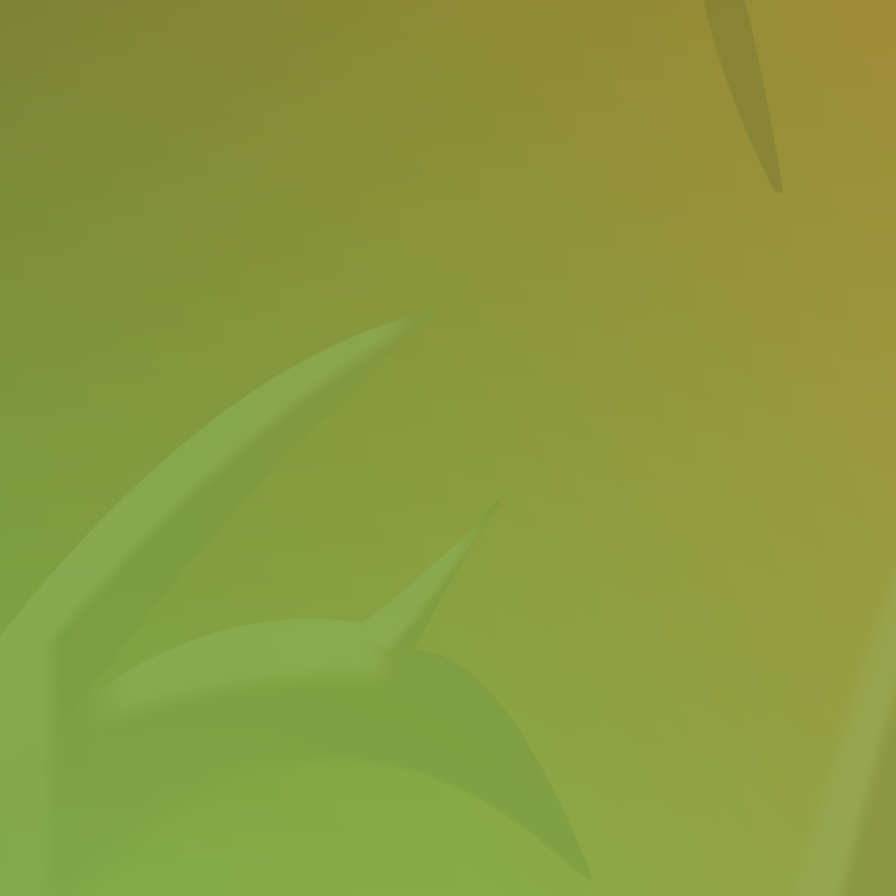
Write a Shadertoy shader that draws this background.

```glsl
// Soft green and amber gradient with faint curved leaf blades and thorns.

const vec3 LEAF_LIGHT = vec3(0.545, 0.685, 0.335);
const vec3 LEAF_SHADE = vec3(0.455, 0.595, 0.250);
const vec3 DRY_SHADE  = vec3(0.480, 0.490, 0.200);
const vec3 DRY_LIGHT  = vec3(0.590, 0.660, 0.330);
const float CRISP = 0.0018;

// Parabola through three points: height in x, slope in y.
vec2 parabola(float x, vec2 a, vec2 b, vec2 c) {
    float first = (b.y - a.y) / (b.x - a.x);
    float second = (c.y - b.y) / (c.x - b.x);
    float bend = (second - first) / (c.x - a.x);
    return vec2(a.y + first * (x - a.x) + bend * (x - a.x) * (x - b.x),
                first + bend * (2.0 * x - a.x - b.x));
}

// Coverage of the area below the parabola.
float under(vec2 p, vec2 a, vec2 b, vec2 c, float soft) {
    vec2 curve = parabola(p.x, a, b, c);
    float dist = (curve.x - p.y) / sqrt(1.0 + curve.y * curve.y);
    return smoothstep(-soft, soft, dist);
}

float before(float x, float edge, float soft) {
    return 1.0 - smoothstep(edge - soft, edge + soft, x);
}

vec3 threeStops(float t, vec3 a, vec3 b, vec3 c) {
    return mix(mix(a, b, clamp(t * 2.0, 0.0, 1.0)), c, clamp(t * 2.0 - 1.0, 0.0, 1.0));
}

vec3 backdrop(vec2 p) {
    vec3 low  = threeStops(p.x, vec3(0.50, 0.67, 0.29), vec3(0.53, 0.67, 0.28), vec3(0.585, 0.63, 0.27));
    vec3 mid  = threeStops(p.x, vec3(0.49, 0.60, 0.24), vec3(0.54, 0.61, 0.245), vec3(0.61, 0.60, 0.24));
    vec3 high = threeStops(p.x, vec3(0.49, 0.51, 0.20), vec3(0.55, 0.54, 0.21), vec3(0.62, 0.55, 0.21));
    return threeStops(p.y, low, mid, high);
}

// Long blade and stem: light in x, shade in y.
vec2 longBlade(vec2 p) {
    float top = under(p, vec2(0.0, 0.290), vec2(0.260, 0.548), vec2(0.484, 0.654), CRISP);
    float ridge = under(p, vec2(0.130, 0.366), vec2(0.260, 0.492), vec2(0.484, 0.648), 0.010);
    float bottom = under(p, vec2(0.117, 0.251), vec2(0.260, 0.427), vec2(0.484, 0.646), 0.004);
    float stem = before(p.x, 0.055, 0.014);
    float tip = before(p.x, 0.485, CRISP);
    float glow = mix(0.45, 1.0, smoothstep(0.05, 0.33, p.y)) * before(p.x, 0.445, 0.030);
    return tip * top * vec2(max(1.0 - ridge, stem) * glow, (1.0 - bottom) * (1.0 - stem));
}

// Short thorn rising from the arched leaf.
vec2 thorn(vec2 p) {
    float left = under(p, vec2(0.404, 0.305), vec2(0.482, 0.368), vec2(0.557, 0.444), CRISP);
    float ridge = under(p, vec2(0.417, 0.251), vec2(0.462, 0.310), vec2(0.557, 0.440), 0.007);
    float right = under(p, vec2(0.462, 0.275), vec2(0.501, 0.347), vec2(0.560, 0.438), CRISP);
    float inside = left * (1.0 - right) * before(p.x, 0.558, CRISP);
    float root = smoothstep(0.260, 0.285, p.y);
    float glow = smoothstep(0.400, 0.408, p.x) * before(p.y, 0.405, 0.030);
    return inside * root * vec2((1.0 - ridge) * glow, max(ridge, smoothstep(0.38, 0.43, p.y)));
}

// Arched leaf that curls down into a claw.
vec2 archedLeaf(vec2 p) {
    float arch = under(p, vec2(0.111, 0.232), vec2(0.260, 0.299), vec2(0.404, 0.305), CRISP);
    float claw = under(p, vec2(0.462, 0.275), vec2(0.573, 0.195), vec2(0.661, 0.021), CRISP);
    float band = under(p, vec2(0.104, 0.195), vec2(0.260, 0.238), vec2(0.430, 0.247), 0.017);
    float softness = mix(0.035, 0.004, smoothstep(0.12, 0.45, p.x));
    float belly = under(p, vec2(0.078, 0.0), vec2(0.391, 0.152), vec2(0.651, 0.021), softness);
    float outline = mix(arch, claw, smoothstep(0.450, 0.462, p.x));
    float inside = outline * (1.0 - belly) * smoothstep(0.016, 0.022, p.y + before(p.x, 0.5, 0.01));
    float glow = arch * (1.0 - band) * before(p.x, 0.425, 0.022) * smoothstep(0.09, 0.16, p.x);
    float depth = mix(0.55, 1.0, smoothstep(0.25, 0.60, p.x));
    return vec2(glow, inside * depth * (1.0 - glow));
}

// Dark blade hanging from the upper edge.
float hangingBlade(vec2 p) {
    float left = under(p.yx, vec2(0.785, 0.865), vec2(0.922, 0.807), vec2(1.0, 0.785), CRISP);
    float right = under(p.yx, vec2(0.785, 0.874), vec2(0.922, 0.849), vec2(1.0, 0.831), CRISP);
    return (1.0 - left) * right * smoothstep(0.783, 0.788, p.y);
}

// Corner blade: light in x, shade in y.
vec2 cornerBlade(vec2 p) {
    float edge = under(p.yx, vec2(0.0, 0.885), vec2(0.167, 0.9375), vec2(0.36, 1.0), 0.014);
    float ridge = under(p.yx, vec2(0.0, 0.940), vec2(0.115, 0.970), vec2(0.22, 1.0), 0.012);
    return (1.0 - edge) * vec2(ridge, 1.0 - ridge);
}

void mainImage(out vec4 fragColor, in vec2 fragCoord) {
    vec2 p = fragCoord / iResolution.xy;
    vec3 color = backdrop(p);

    vec2 blade = longBlade(p);
    vec2 spike = thorn(p);
    vec2 leaf = archedLeaf(p);
    float shade = max(blade.y * 0.8, max(spike.y, leaf.y));
    float light = max(blade.x, max(spike.x, leaf.x));
    color = mix(color, LEAF_SHADE, 0.45 * shade * (1.0 - light));
    color = mix(color, LEAF_LIGHT, 0.62 * light);

    color = mix(color, DRY_SHADE, 0.55 * hangingBlade(p));
    vec2 corner = cornerBlade(p);
    color = mix(color, DRY_LIGHT, 0.65 * corner.x);
    color = mix(color, vec3(0.53, 0.58, 0.26), 0.75 * corner.y);

    fragColor = vec4(color, 1.0);
}
```
